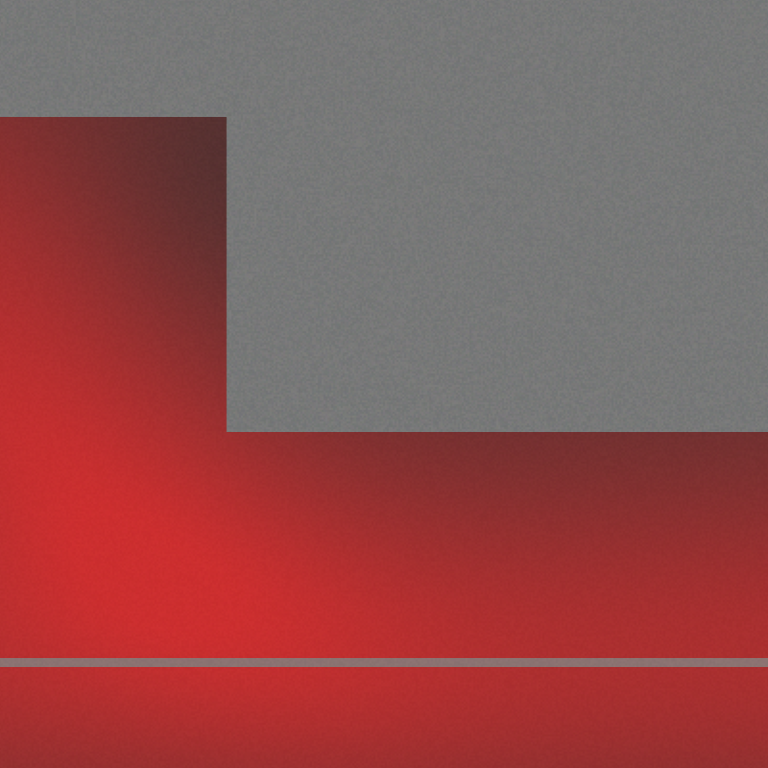
Write a WebGL 2 fragment shader that draws this background.

```glsl
#version 300 es
precision highp float;
// A stepped red field below a flat grey one, crossed near the foot by a thin pale band.
// The red is lit by a level floor glow and a slanted glow from the left, with a shaded
// upper corner; a soft, faintly coloured grain covers everything.

uniform vec2 u_resolution;
out vec4 fragColor;

// Layout, in canvas units from the lower left
const vec2  STEP_CORNER = vec2(0.295, 0.8477);  // right and top edges of the tall block
const float LEDGE_TOP   = 0.4375;               // top of the wide lower block
const vec2  BAND        = vec2(0.1315, 0.1432); // bottom and top of the thin band

// Colours
const vec3 GREY       = vec3(0.467, 0.470, 0.469);
const vec3 BAND_TINT  = vec3(0.545, 0.450, 0.445);
const vec3 RED_DARK   = vec3(0.380, 0.192, 0.190);
const vec3 RED_BRIGHT = vec3(0.780, 0.182, 0.184);

// Light: strengths are fractions of the way from dark to bright red
const float FLOOR_LEVEL     = 0.15;
const float FLOOR_SPREAD    = 0.24;
const float FLOOR_STRENGTH  = 0.72;
const float GLOW_LEVEL      = 0.50;
const float GLOW_SLANT      = 0.60;
const float GLOW_REACH      = 0.40;
const float GLOW_ABOVE      = 0.37;
const float GLOW_BELOW      = 0.25;
const float GLOW_STRENGTH   = 0.82;
const vec2  SHADE_CENTRE    = vec2(0.30, 0.76);
const float SHADE_SPREAD    = 0.20;
const float SHADE_STRENGTH  = 0.21;

// Grain
const float GRAIN_CELLS  = 400.0;
const float GRAIN_AMOUNT = 0.030;
const float TINT_AMOUNT  = 0.022;

float bell(float x) { return exp(-x * x); }

// Three random values per cell, from integer-free mixing
vec3 hash3(vec2 cell) {
  vec3 p = fract(cell.xyx * vec3(0.1031, 0.1030, 0.0973));
  p += dot(p, p.yxz + 33.33);
  return fract((p.xxy + p.yzz) * p.zyx);
}

vec3 smoothNoise(vec2 p) {
  vec2 cell = floor(p);
  vec2 f = fract(p);
  f = f * f * (3.0 - 2.0 * f);
  vec3 low  = mix(hash3(cell), hash3(cell + vec2(1.0, 0.0)), f.x);
  vec3 high = mix(hash3(cell + vec2(0.0, 1.0)), hash3(cell + 1.0), f.x);
  return mix(low, high, f.y) - 0.5;
}

vec3 redField(vec2 uv) {
  float level = uv.y - GLOW_LEVEL + GLOW_SLANT * uv.x;
  float spread = level > 0.0 ? GLOW_ABOVE : GLOW_BELOW;
  float glow = bell(uv.x / GLOW_REACH) * bell(level / spread);
  float floorGlow = bell((uv.y - FLOOR_LEVEL) / FLOOR_SPREAD);
  float shade = bell(distance(uv, SHADE_CENTRE) / SHADE_SPREAD);
  float light = FLOOR_STRENGTH * floorGlow + GLOW_STRENGTH * glow - SHADE_STRENGTH * shade;
  return mix(RED_DARK, RED_BRIGHT, min(light, 1.05));
}

void main() {
  vec2 uv = gl_FragCoord.xy / u_resolution;
  vec2 pixel = 1.0 / u_resolution;

  // Edge coverage, softened over one pixel
  vec2 inBlock = clamp((STEP_CORNER - uv) / pixel + 0.5, 0.0, 1.0);
  float inLedge = clamp((LEDGE_TOP - uv.y) / pixel.y + 0.5, 0.0, 1.0);
  float inRed = max(inBlock.x * inBlock.y, inLedge);
  float bandDistance = min(uv.y - BAND.x, BAND.y - uv.y);
  float inBand = clamp(bandDistance / pixel.y + 0.5, 0.0, 1.0);

  vec3 color = mix(GREY, redField(uv), inRed);
  color = mix(color, BAND_TINT, inBand);

  // Grain, weaker over the red
  vec3 noise = smoothNoise(uv * GRAIN_CELLS);
  vec3 grain = GRAIN_AMOUNT * noise.x + TINT_AMOUNT * noise;
  color += grain * mix(1.0, 0.5, inRed);

  fragColor = vec4(color, 1.0);
}
```
